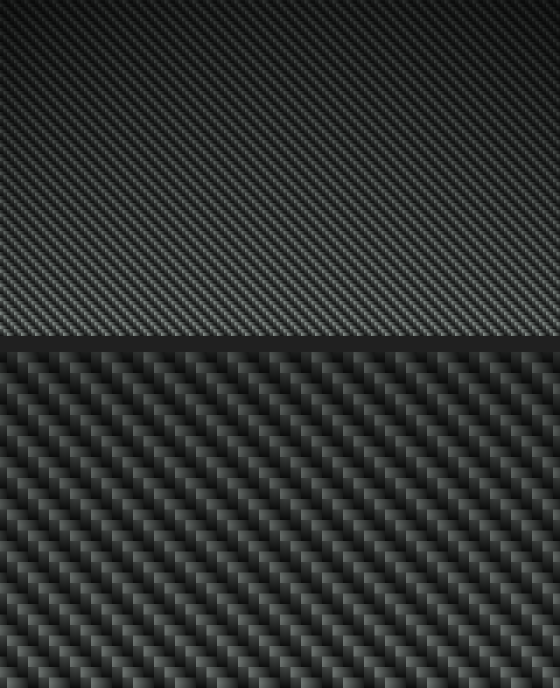
Top, the full canvas; bottom, a detail of the centre.
Reproduce this texture procedurally as a Shadertoy shader.

```glsl
// Brightness of a 2x2 twill weave; one unit of p is one thread crossing
float twill(vec2 p) {
    vec2 cell = floor(p);
    vec2 local = p - cell;
    float phase = mod(cell.x + cell.y, 4.0);

    // Upright floats are dark, brightening toward their upper end
    if (phase < 2.0) {
        float along = (phase + local.y) * 0.5;
        float rounding = 1.0 - 0.08 * abs(local.x * 2.0 - 1.0);
        return mix(0.04, 0.24, along) * rounding;
    }

    // Level floats are light, fading toward their right end
    float along = (phase - 2.0 + local.x) * 0.5;
    float rounding = 1.0 - 0.08 * abs(local.y * 2.0 - 1.0);
    return mix(0.42, 0.1, along) * rounding;
}

void mainImage(out vec4 fragColor, in vec2 fragCoord) {
    const int SAMPLES = 4;
    const vec2 REPEATS = vec2(40.0, 24.0);

    // Supersampled weave, four threads per repeat
    float weave = 0.0;
    for (int j = 0; j < SAMPLES; j++) {
        for (int i = 0; i < SAMPLES; i++) {
            vec2 offset = (vec2(i, j) + 0.5) / float(SAMPLES) - 0.5;
            vec2 uv = (fragCoord + offset) / iResolution.xy;
            weave += twill(uv * REPEATS * 4.0);
        }
    }
    weave /= float(SAMPLES * SAMPLES);

    // Light falls off upward and toward the upper corners
    vec2 uv = fragCoord / iResolution.xy;
    float side = abs(uv.x * 2.0 - 1.0);
    float light = mix(1.4, 0.5, uv.y) * (1.0 - 0.35 * side * side * uv.y);

    vec3 carbonTint = vec3(0.94, 1.0, 0.97);
    fragColor = vec4(carbonTint * (weave * light + 0.01), 1.0);
}
```
